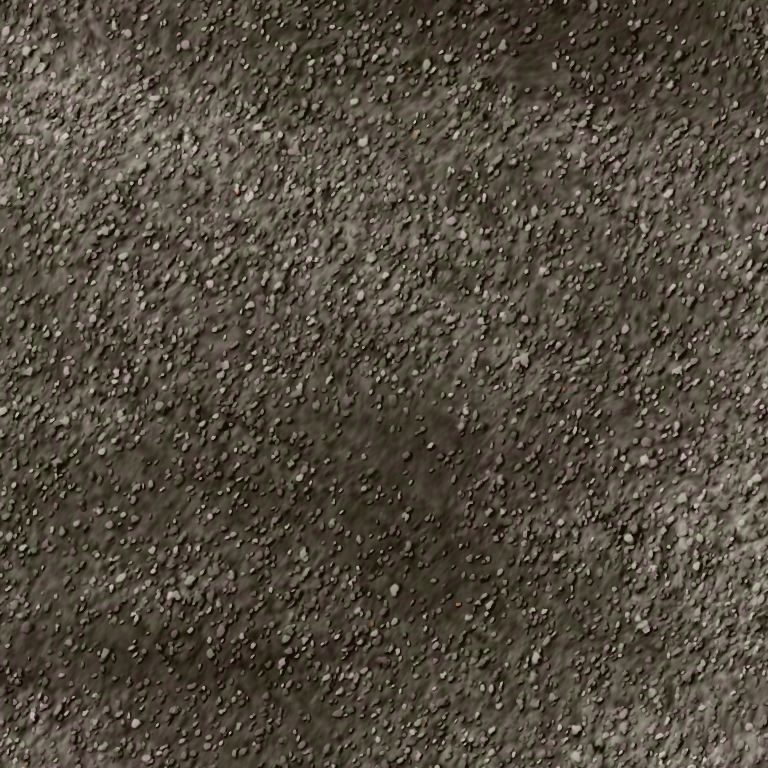
A WebGL 1 fragment shader for this texture:

```glsl
precision highp float;
// Gravelly dark soil: a broad uneven ground tone with slanted streaky grain,
// strewn with three sizes of tilted pebbles. Each pebble is a soft, wobbly
// ellipse in a jittered grid cell, with a dark rim falling to the lower right.

uniform vec2 u_resolution;

const vec3 SOIL_TINT = vec3(0.030, 0.0, -0.045);   // warm shift added to grey
const vec3 PURPLE_GREEN = vec3(0.5, -0.4, 0.5);    // axis of the colour mottling
const vec3 LEAF_ORANGE = vec3(0.16, 0.0, -0.13);   // shift of rare leaf flecks
const float GROUND_LEVEL = 0.298;
const float BROAD_CONTRAST = 0.115;
const float CLUMP_CONTRAST = 0.9;                  // uneven strewing, mid scale
const float GRAIN_CONTRAST = 0.56;
const float MOTTLE = 0.075;
const float TILT = 1.0;                            // main slant, radians
const float TILT_SPREAD = 1.0;
const float CELLS_SMALL = 100.0;                   // cells across the canvas
const float CELL_RATIO = 0.76;                     // coarser from layer to layer
const float SHADOW_DEPTH = 0.18;
const vec2 SHADOW_SHIFT = vec2(0.17, -0.14);       // in cells

float hash(vec2 p) {
  vec3 q = fract(p.xyx * vec3(0.1031, 0.1030, 0.0973));
  q += dot(q, q.yzx + 33.33);
  return fract((q.x + q.y) * q.z);
}

float noise(vec2 p) {
  vec2 i = floor(p);
  vec2 f = fract(p);
  f = f * f * (3.0 - 2.0 * f);
  float low = mix(hash(i), hash(i + vec2(1.0, 0.0)), f.x);
  float high = mix(hash(i + vec2(0.0, 1.0)), hash(i + vec2(1.0)), f.x);
  return mix(low, high, f.y);
}

float fbm(vec2 p) {
  float sum = 0.0;
  float weight = 0.5;
  for (int i = 0; i < 4; i++) {
    sum += weight * noise(p);
    p = p * 2.03 + 17.3;
    weight *= 0.5;
  }
  return sum / 0.9375;
}

// Coordinates along and across a direction
vec2 turn(vec2 p, float angle) {
  float c = cos(angle);
  float s = sin(angle);
  return vec2(c * p.x + s * p.y, c * p.y - s * p.x);
}

float patchAt(vec2 uv, vec2 center, vec2 size) {
  vec2 d = (uv - center) / size;
  return exp(-dot(d, d));
}

// Broad tone, about -1 to 1: pale stony areas against dark bare soil
float broadTone(vec2 uv) {
  float tone = 1.5 * (fbm(turn(uv, -0.35) * vec2(3.0, 7.0) + 40.0) - 0.5);
  tone += 1.1 * patchAt(uv, vec2(0.05, 0.88), vec2(0.20, 0.14));
  tone += 0.45 * patchAt(uv, vec2(0.30, 0.72), vec2(0.35, 0.15));
  tone += 0.9 * patchAt(uv, vec2(1.0, 0.42), vec2(0.13, 0.30));
  tone += 0.4 * patchAt(uv, vec2(0.10, 0.24), vec2(0.20, 0.05));
  tone += 0.5 * patchAt(uv, vec2(0.90, 0.03), vec2(0.20, 0.07));
  tone -= 0.8 * patchAt(uv, vec2(0.70, 1.0), vec2(0.40, 0.13));
  tone -= 0.9 * patchAt(uv, vec2(0.22, 0.14), vec2(0.30, 0.06));
  tone -= 0.5 * patchAt(uv, vec2(0.62, 0.28), vec2(0.25, 0.22));
  tone -= 0.4 * patchAt(uv, vec2(0.25, 0.36), vec2(0.20, 0.05));
  return clamp(tone, -1.1, 1.3);
}

// Paints one layer of pebbles over the soil
vec3 scatterPebbles(vec3 color, vec2 uv, float cells, float share, float tone, float seed) {
  vec2 p = turn(uv, 0.4 + seed) * cells + seed * 91.0;
  vec2 home = floor(p);
  float wobble = 0.9 * (noise(p * 3.2) - 0.5);
  for (int y = -1; y <= 1; y++) {
    for (int x = -1; x <= 1; x++) {
      vec2 cell = home + vec2(float(x), float(y));
      float present = smoothstep(-0.04, 0.04, share - hash(cell + 3.7));
      vec2 center = cell + 0.15 + 0.7 * vec2(hash(cell + 11.1), hash(cell + 27.9));
      vec2 offset = turn(p - center, -0.4 - seed);
      float angle = TILT + TILT_SPREAD * (hash(cell + 45.3) - 0.5);
      float size = mix(0.25, 0.40, hash(cell + 58.2));
      vec2 radii = size * vec2(1.25, mix(0.55, 0.90, hash(cell + 71.6)));

      float shade = length(turn(offset - SHADOW_SHIFT, angle) / radii) + 0.5 * wobble;
      float body = length(turn(offset, angle) / radii) + wobble;
      float shadow = present * smoothstep(1.6, 0.6, shade);
      float cover = present * smoothstep(1.25, 0.45, body);

      float pale = hash(cell + 83.4);
      float light = 0.39 + 0.34 * pale * pale + 0.06 * tone;
      light += 0.07 * dot(offset, vec2(-0.6, 0.8)) / size;
      vec3 stone = light + SOIL_TINT;
      stone += MOTTLE * (hash(cell + 97.5) - 0.5) * PURPLE_GREEN;
      stone += LEAF_ORANGE * step(0.998, hash(cell + 109.2));
      color = mix(color - SHADOW_DEPTH * shadow, stone, cover * 0.95);
    }
  }
  return color;
}

void main() {
  vec2 uv = gl_FragCoord.xy / min(u_resolution.x, u_resolution.y);
  float tone = broadTone(uv);
  float clump = CLUMP_CONTRAST * (fbm(uv * 13.0 + 23.0) - 0.5);

  // Ground with grain drawn out along the slant, rougher where stony
  vec2 slanted = turn(uv, TILT + 0.5 * (noise(uv * 9.0) - 0.5) * 0.1);
  float grain = 0.65 * noise(slanted * vec2(75.0, 150.0)) + 0.35 * noise(slanted * vec2(150.0, 290.0) + 9.0) - 0.5;
  float rough = clamp(0.75 + 0.4 * tone + clump, 0.3, 1.4);
  float level = GROUND_LEVEL + BROAD_CONTRAST * (tone + 0.4 * clump) + GRAIN_CONTRAST * grain * rough;
  vec3 color = level + SOIL_TINT;

  // Pebbles from small to large, thicker on the pale areas
  float cells = CELLS_SMALL;
  float share = clamp(0.42 + 0.22 * tone + 0.7 * clump, 0.06, 0.85);
  for (int layer = 0; layer < 3; layer++) {
    color = scatterPebbles(color, uv, cells, share, tone, float(layer) * 0.7 + 0.3);
    cells *= CELL_RATIO;
    share *= 0.62;
  }

  // Faint purple and green mottling, mostly fine
  float mottle = noise(uv * 95.0 + 5.0) - 0.5 + 0.5 * (fbm(uv * 5.0 + 70.0) - 0.5);
  color += MOTTLE * 0.7 * mottle * PURPLE_GREEN;
  gl_FragColor = vec4(clamp(color, vec3(0.07, 0.05, 0.02), vec3(0.85)), 1.0);
}
```
